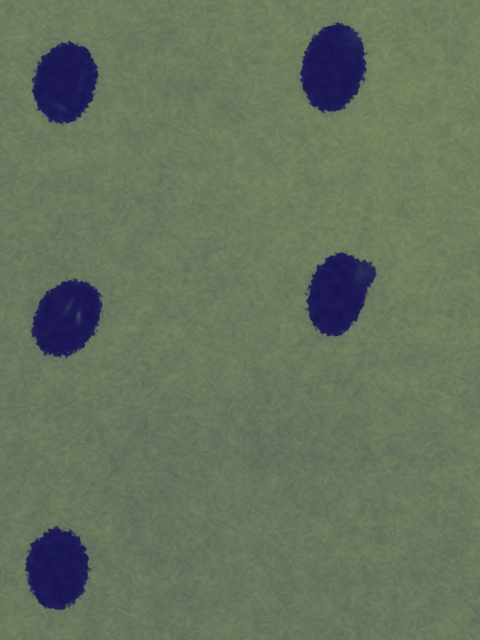
Give the GLSL for this texture, as a Shadertoy shader.

```glsl
const int DOT_COUNT = 5;
// Ink dots: centre xy, radii zw, in units of canvas height
const vec4 DOTS[DOT_COUNT] = vec4[](
    vec4(0.102, 0.871, 0.049, 0.063),
    vec4(0.521, 0.894, 0.049, 0.069),
    vec4(0.105, 0.503, 0.049, 0.064),
    vec4(0.526, 0.540, 0.044, 0.065),
    vec4(0.090, 0.111, 0.048, 0.063));
const float LEANS[DOT_COUNT] = float[](0.25, 0.22, 0.60, 0.24, 0.04);

vec2 hashGradient(vec2 cell) {
    vec3 h = fract(cell.xyx * vec3(0.1031, 0.1030, 0.0973));
    h += dot(h, h.yzx + 33.33);
    float angle = 6.2832 * fract((h.x + h.y) * h.z);
    return vec2(cos(angle), sin(angle));
}

float gradientNoise(vec2 p) {
    vec2 i = floor(p), f = p - i;
    vec2 u = f * f * f * (f * (f * 6.0 - 15.0) + 10.0);
    vec2 e = vec2(0.0, 1.0);
    float a = dot(hashGradient(i), f);
    float b = dot(hashGradient(i + e.yx), f - e.yx);
    float c = dot(hashGradient(i + e.xy), f - e.xy);
    float d = dot(hashGradient(i + e.yy), f - e.yy);
    return mix(mix(a, b, u.x), mix(c, d, u.x), u.y);
}

float fbm(vec2 p) {
    float sum = 0.0, amp = 0.5;
    for (int i = 0; i < 4; i++) {
        sum += amp * gradientNoise(p);
        p = mat2(0.8, 0.6, -0.6, 0.8) * p * 2.03 + 17.3;
        amp *= 0.55;
    }
    return sum;
}

// Rotates clockwise, so the long axis leans to the right
vec2 lean(vec2 p, float angle) {
    float c = cos(angle), s = sin(angle);
    return vec2(c * p.x - s * p.y, s * p.x + c * p.y);
}

float ellipseDistance(vec2 p, vec2 radii) {
    float k = length(p / radii);
    return k * (k - 1.0) / max(length(p / (radii * radii)), 1e-4);
}

float smoothUnion(float a, float b, float k) {
    float h = max(k - abs(a - b), 0.0) / k;
    return min(a, b) - 0.25 * h * h * k;
}

float softSpot(vec2 p, vec2 centre, vec2 radii, float angle) {
    vec2 q = lean(p - centre, angle) / radii;
    return exp(-dot(q, q));
}

float inkDistance(vec2 p) {
    float d = 1.0;
    for (int i = 0; i < DOT_COUNT; i++) {
        vec2 q = lean(p - DOTS[i].xy, LEANS[i]);
        d = min(d, ellipseDistance(q, DOTS[i].zw));
    }
    float bump = length(p - vec2(0.566, 0.572)) - 0.021;
    return smoothUnion(d, bump, 0.012);
}

vec3 feltColor(vec2 p) {
    vec2 warp = vec2(gradientNoise(p * 45.0), gradientNoise(p * 45.0 + 31.7));
    vec2 q = p + 0.012 * warp;
    // Short crossing fibres over broad mottling
    float fibres = gradientNoise(lean(q, 0.7) * vec2(75.0, 170.0))
                 + gradientNoise(lean(q, -0.6) * vec2(80.0, 165.0) + 9.1);
    float grain = gradientNoise(p * 290.0);
    float mottle = fbm(p * 26.0);
    float clouds = fbm(p * 5.0 + 4.2);
    float light = 0.42 + 0.24 * (p.y - 0.45) + 0.12 * (p.x - 0.375);
    light += 0.20 * softSpot(p, vec2(0.62, 0.78), vec2(0.22, 0.25), 0.0);
    light -= 0.12 * softSpot(p, vec2(0.42, 0.30), vec2(0.28, 0.13), 0.0);
    float tone = light + 0.35 * fibres + 0.20 * grain + 0.55 * mottle + 0.35 * clouds;
    vec3 shade = vec3(0.385, 0.425, 0.362);
    vec3 olive = vec3(0.472, 0.530, 0.375);
    return mix(shade, olive, clamp(tone, -0.25, 1.25));
}

vec3 inkColor(vec2 p, float depth) {
    float texture1 = fbm(p * 60.0);
    vec3 ink = vec3(0.105, 0.095, 0.325) + 0.045 * texture1;
    // Thin ink and glossy streaks
    float thin = 0.35 * softSpot(p, vec2(0.570, 0.575), vec2(0.016, 0.018), 0.0)
               + 0.25 * softSpot(p, vec2(0.552, 0.940), vec2(0.014, 0.016), 0.0)
               + 0.30 * softSpot(p, vec2(0.094, 0.832), vec2(0.014, 0.005), 0.5)
               + 0.20 * softSpot(p, vec2(0.126, 0.868), vec2(0.005, 0.022), 0.2)
               + 0.75 * softSpot(p, vec2(0.123, 0.507), vec2(0.0035, 0.010), 0.1)
               + 0.45 * softSpot(p, vec2(0.107, 0.521), vec2(0.004, 0.011), 0.6);
    thin *= 0.8 + 0.9 * texture1;
    thin += 0.12 * smoothstep(-0.010, 0.0, depth);
    return mix(ink, vec3(0.33, 0.35, 0.42), clamp(thin, 0.0, 0.8));
}

void mainImage(out vec4 fragColor, in vec2 fragCoord) {
    vec2 p = fragCoord / iResolution.y;
    // Ink bleeds unevenly along the fibres
    float bleed = 0.007 * fbm(p * 38.0) + 0.006 * gradientNoise(p * 150.0);
    float d = inkDistance(p) + bleed;
    float soft = max(0.0026, 0.8 / iResolution.y);
    vec3 felt = feltColor(p);
    felt = mix(felt, vec3(0.33, 0.35, 0.38), 0.35 * exp(-max(d, 0.0) / 0.004));
    vec3 color = mix(felt, inkColor(p, d), 1.0 - smoothstep(-soft, soft, d));
    fragColor = vec4(color, 1.0);
}
```
